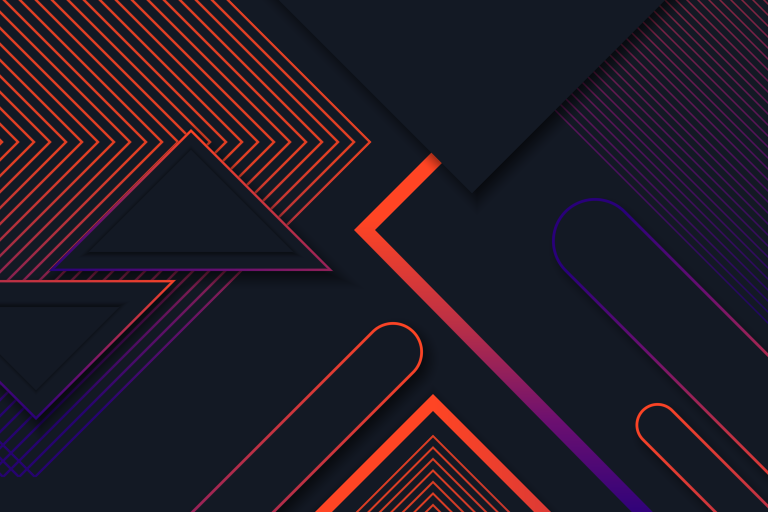
This background is drawn by a Shadertoy shader. Its source:

```glsl
#define VIEW_HEIGHT 5.12
#define BASE vec3(0.075, 0.098, 0.142)
#define ORANGE vec3(1.0, 0.27, 0.14)
#define CRIMSON vec3(0.74, 0.19, 0.27)
#define PURPLE vec3(0.42, 0.06, 0.44)
#define INDIGO vec3(0.16, 0.0, 0.48)
#define LINE_HALF 0.012
#define SHADOW_SHIFT vec2(0.05, 0.07)
#define SHADOW_BLUR 0.14
#define SHADOW_DEPTH 0.65
#define CHEVRON_GAP 0.16
#define HATCH_GAP 0.11

const float DIAG = 0.7071;

// Colour ramp from hot (0) to cold (1)
vec3 ramp(float t) {
    t = clamp(t, 0.0, 1.0) * 3.0;
    vec3 c = mix(ORANGE, CRIMSON, min(t, 1.0));
    c = mix(c, PURPLE, clamp(t - 1.0, 0.0, 1.0));
    return mix(c, INDIGO, clamp(t - 2.0, 0.0, 1.0));
}

float fill(float d) {
    float aa = 0.7 * VIEW_HEIGHT / iResolution.y;
    return 1.0 - smoothstep(-aa, aa, d);
}

// Distance to the nearest of evenly spaced lines
float repeatLine(float x, float gap) {
    return abs(mod(x + 0.5 * gap, gap) - 0.5 * gap);
}

// Right-angled wedge that opens towards +y
float wedge(vec2 p, vec2 apex) {
    vec2 q = p - apex;
    return (abs(q.x) - q.y) * DIAG;
}

// Wedge closed by a level base; side is 1 for apex on top, -1 for apex below
float triangle(vec2 p, vec2 apex, float baseY, float side) {
    p.y *= side;
    return max(wedge(p, vec2(apex.x, apex.y * side)), p.y - baseY * side);
}

// Endless rounded bar
float bar(vec2 p, vec2 cap, vec2 dir, float radius) {
    vec2 q = p - cap;
    return length(q - dir * max(dot(q, dir), 0.0)) - radius;
}

// Base-coloured sheet with a drop shadow and an inked rim
void sheet(inout vec3 col, float d, float shadowD, float blur, float rimHalf, vec3 ink) {
    col *= 1.0 - SHADOW_DEPTH * (1.0 - smoothstep(-blur, blur, shadowD));
    col = mix(col, BASE, fill(d));
    col = mix(col, ink, fill(abs(d + rimHalf) - rimHalf));
}

void mainImage(out vec4 fragColor, in vec2 fragCoord) {
    // Design space with y pointing down
    vec2 p = vec2(fragCoord.x, iResolution.y - fragCoord.y) * VIEW_HEIGHT / iResolution.y;
    vec2 s = p - SHADOW_SHIFT;
    vec3 col = BASE;

    // Nested chevrons, folded back at their lower end
    float reach = p.x + abs(p.y - 1.42) - 3.70;
    float back = p.x - p.y + 4.42;
    float lines = fill(repeatLine(reach, CHEVRON_GAP) * DIAG - LINE_HALF) * fill(reach - 0.02);
    float folded = fill(repeatLine(back, CHEVRON_GAP) * DIAG - LINE_HALF) * fill(back - 0.02);
    lines = max(lines, folded * step(p.x, 0.36)  * step(3.6, p.y)) * fill(p.y - 4.77);
    col = mix(col, ramp((p.y - 1.6) / 2.5), 0.88 * lines);

    // Upright triangle and its raised inner face
    vec2 apex = vec2(1.91, 1.29);
    vec3 ink = ramp(dot(p - apex, vec2(-0.18, 0.53)));
    sheet(col, triangle(p, apex, 2.71, 1.0), triangle(s, apex, 2.71, 1.0), SHADOW_BLUR, LINE_HALF, ink);
    apex.y = 1.50;
    sheet(col, triangle(p, apex, 2.52, 1.0), triangle(p, apex, 2.54, 1.0), 0.05, 0.0, BASE);

    // Hanging triangle and its raised inner face
    apex = vec2(0.36, 4.20);
    ink = ramp(0.05 + dot(p - vec2(1.75, 2.81), vec2(-0.17, 0.51)));
    sheet(col, triangle(p, apex, 2.80, -1.0), triangle(s, apex, 2.80, -1.0), SHADOW_BLUR, LINE_HALF, ink);
    apex.y = 3.90;
    sheet(col, triangle(p, apex, 3.07, -1.0), triangle(p, apex, 3.05, -1.0), 0.05, 0.0, BASE);

    // Diagonal hatching
    float across = p.x - p.y - 4.45;
    float hatch = fill(repeatLine(across, HATCH_GAP) * DIAG - 0.008) * fill(-across - 0.02);
    col = mix(col, ramp(0.5 + 0.2 * (p.y - 0.6)), 0.7 * hatch);

    // Broad bent ribbon
    float rise = p.y - 2.30;
    float bend = p.x - max(-rise, 0.985 * rise) - 3.645;
    col = mix(col, ramp((p.y - 2.2) * 0.33), fill((abs(bend) - 0.105) * DIAG));

    // Large corner sheet hanging from the top
    vec2 tip = vec2(4.72, 1.93);
    sheet(col, wedge(-p, -tip), wedge(-s, -tip), SHADOW_BLUR, 0.0, BASE);

    // Rounded bars
    vec2 downLeft = vec2(-DIAG, DIAG);
    vec2 downRight = vec2(DIAG, DIAG);
    vec2 cap = vec2(3.93, 3.52);
    ink = ramp(0.05 + 0.17 * dot(p - cap, downLeft));
    sheet(col, bar(p, cap, downLeft, 0.30), bar(s, cap, downLeft, 0.30), SHADOW_BLUR, 0.014, ink);
    cap = vec2(5.95, 2.41);
    ink = ramp(1.0 - 0.29 * dot(p - cap, downRight));
    sheet(col, bar(p, cap, downRight, 0.43), bar(s, cap, downRight, 0.40), SHADOW_BLUR, 0.014, ink);
    cap = vec2(6.575, 4.25);
    ink = ramp(0.05 + 0.2 * dot(p - cap, downRight));
    sheet(col, bar(p, cap, downRight, 0.22), bar(s, cap, downRight, 0.20), SHADOW_BLUR, 0.014, ink);

    // Peak with a thick rim and nested thin lines
    apex = vec2(4.33, 3.94);
    float peak = wedge(p, apex);
    ink = ramp(0.15 * max(p.x - apex.x, 0.0));
    sheet(col, peak, wedge(p, apex + vec2(0.0, 0.06)), SHADOW_BLUR, 0.06, ink);
    float inset = -peak / DIAG - 0.42;
    float ridges = fill(repeatLine(inset, 0.115) * DIAG - 0.010) * fill(-inset - 0.02);
    col = mix(col, ink, 0.85 * ridges);

    fragColor = vec4(col, 1.0);
}
```
